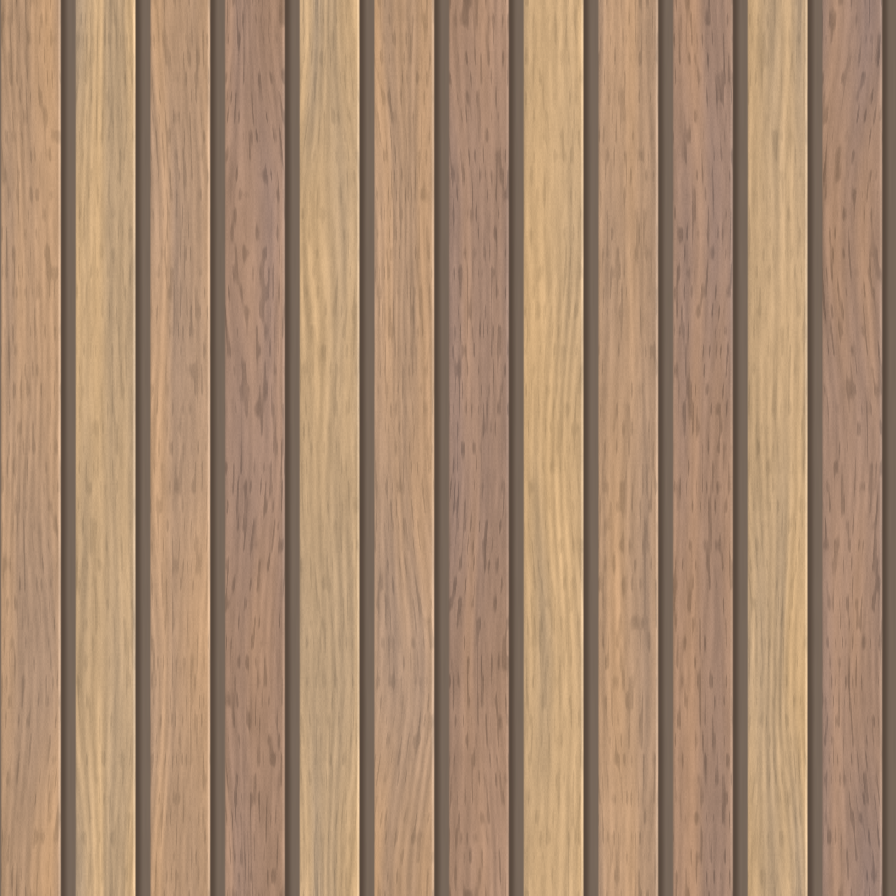
Write a three.js fragment shader that draws this texture.

```glsl
// Vertical wooden slats in honey, tan and rose tones, separated by shaded grooves.
#define SLATS 12.0
#define FACE_WIDTH 0.815
#define EDGE_SOFT 0.014
#define FIBRE_CONTRAST 0.13
#define PORE_DEPTH 0.15
#define BAND_CONTRAST 0.14
#define RING_CONTRAST 0.075
#define HIGHLIGHT 0.12

varying vec2 vUv;

const vec3 HONEY = vec3(0.765, 0.640, 0.495);
const vec3 TAN = vec3(0.725, 0.590, 0.475);
const vec3 ROSE = vec3(0.665, 0.535, 0.450);
const vec3 GROOVE_DARK = vec3(0.345, 0.285, 0.240);
const vec3 GROOVE_LIGHT = vec3(0.465, 0.402, 0.350);

float hash(vec2 p) {
  vec3 q = fract(vec3(p.xyx) * 0.1031);
  q += dot(q, q.yzx + 33.33);
  return fract((q.x + q.y) * q.z);
}

// Value noise that wraps vertically after "rows" cells.
float noise(vec2 p, float rows) {
  vec2 cell = floor(p);
  vec2 f = fract(p);
  f = f * f * (3.0 - 2.0 * f);
  float y0 = mod(cell.y, rows);
  float y1 = mod(cell.y + 1.0, rows);
  float low = mix(hash(vec2(cell.x, y0)), hash(vec2(cell.x + 1.0, y0)), f.x);
  float high = mix(hash(vec2(cell.x, y1)), hash(vec2(cell.x + 1.0, y1)), f.x);
  return mix(low, high, f.y);
}

// Noise over one slat, with its own seed and a given number of cells.
float grain(vec2 p, vec2 cells, float seed) {
  return noise(vec2(p.x * cells.x + seed * 71.0, p.y * cells.y), cells.y);
}

// Tones cycle in threes; the outermost slats break the cycle.
vec3 slatTone(float id) {
  float kind = mod(id, 3.0);
  if (id < 0.5) kind = 2.0;
  if (id > SLATS - 1.5) kind = 0.0;
  vec3 tone = kind < 0.5 ? ROSE : (kind < 1.5 ? HONEY : TAN);
  return tone * (0.98 + 0.04 * hash(vec2(id, 7.0)));
}

vec3 wood(vec2 p, float id) {
  vec3 tone = slatTone(id);
  float honey = smoothstep(0.70, 0.75, tone.r);
  float seed = id + 1.0;

  // Slow drift bends the growth rings along the slat.
  float drift = grain(p, vec2(1.3, 4.0), seed + 20.0) - 0.5;
  float bend = mix(0.20, 0.55, hash(vec2(id, 3.0)));
  vec2 q = vec2(p.x + bend * drift, p.y);

  // Broad bands, rings and a warm-to-cool shift.
  float band = grain(q, vec2(5.0, 3.0), seed + 40.0) - 0.5;
  float ringPhase = q.x * 46.0 + 7.0 * grain(q, vec2(2.0, 5.0), seed + 60.0);
  float ring = sin(ringPhase) * grain(q, vec2(4.0, 6.0), seed + 80.0);

  // Fine fibres and short dark pores.
  float fibre = 0.6 * grain(q, vec2(17.0, 20.0), seed + 100.0)
              + 0.4 * grain(p, vec2(36.0, 64.0), seed + 120.0) - 0.5;
  float pore = smoothstep(0.62, 0.92, grain(q, vec2(27.0, 46.0), seed + 140.0));
  float speck = hash(floor(vec2(p.x * 50.0, p.y * 384.0)) + seed * 53.0) - 0.5;

  float light = 1.0 + BAND_CONTRAST * band + FIBRE_CONTRAST * fibre + 0.03 * speck;
  light -= RING_CONTRAST * ring * mix(0.5, 1.0, honey);
  light -= PORE_DEPTH * pore * mix(1.0, 0.5, honey);
  vec3 warmth = vec3(0.02, 0.0, -0.035) * (band + drift);
  return tone * light + warmth;
}

void main() {
  float across = vUv.x * SLATS;
  float id = floor(across);
  float x = fract(across);
  vec2 p = vec2(x / FACE_WIDTH, vUv.y);

  // Slat face with a lit right arris and a faintly shaded left one.
  vec3 face = wood(p, id);
  float arris = smoothstep(FACE_WIDTH - 0.045, FACE_WIDTH - 0.02, x);
  face += HIGHLIGHT * arris * (0.45 + 0.55 * smoothstep(0.64, 0.75, slatTone(id).r));
  face *= 1.0 - 0.10 * (1.0 - smoothstep(0.0, 0.05, x));

  // Groove: shadow beside the left slat, lighter toward the right.
  float depth = clamp(fract(x - FACE_WIDTH) / (1.0 - FACE_WIDTH), 0.0, 1.0);
  if (x < FACE_WIDTH * 0.5) depth = 1.0;
  if (x > FACE_WIDTH * 0.5 && x < FACE_WIDTH) depth = 0.0;
  vec3 groove = mix(GROOVE_DARK, GROOVE_LIGHT, smoothstep(0.12, 0.62, depth));
  groove *= 0.985 + 0.03 * grain(p, vec2(30.0, 24.0), id + 200.0);

  float mask = smoothstep(0.0, 2.0 * EDGE_SOFT, x)
             * (1.0 - smoothstep(FACE_WIDTH - EDGE_SOFT, FACE_WIDTH + EDGE_SOFT, x));
  gl_FragColor = vec4(mix(groove, face, mask), 1.0);
}
```
